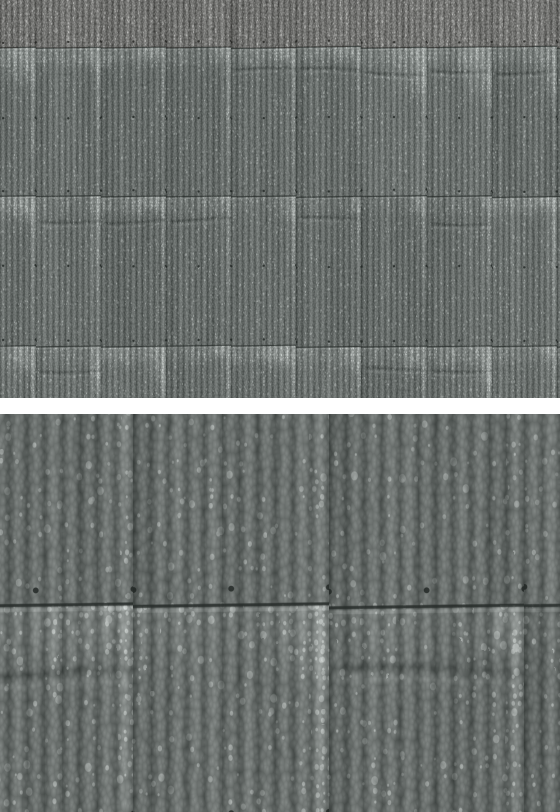
Top, the full canvas; bottom, a detail of the centre.
Give the GLSL for this texture, as a Shadertoy shader.

```glsl
const float TAU = 6.2831853;
const vec2 SHEET = vec2(0.1637, 0.3755);  // width and height of one sheet
const vec2 ORIGIN = vec2(0.0897, 0.881);  // top left corner of sheet (0, 0)
const float RIBS = 11.0;                  // corrugations per sheet
const vec3 ZINC_TINT = vec3(-0.011, 0.010, 0.001);
const vec3 RUST_TINT = vec3(0.006, -0.001, -0.010);

float hash(vec2 p) {
    vec3 q = fract(p.xyx * vec3(0.1031, 0.1030, 0.0973));
    q += dot(q, q.yzx + 33.33);
    return fract((q.x + q.y) * q.z);
}

// Distance to the nearest scattered point
float cellular(vec2 p) {
    vec2 cell = floor(p);
    float nearest = 2.0;
    for (int y = -1; y <= 1; y++)
    for (int x = -1; x <= 1; x++) {
        vec2 c = cell + vec2(x, y);
        vec2 point = c + vec2(hash(c), hash(c + 57.3));
        nearest = min(nearest, length(p - point));
    }
    return nearest;
}

// Soft drifting variation, about -1 to 1
float waves(vec2 p) {
    return (sin(p.x + 1.7 * sin(p.y * 0.7)) + sin(p.x * 2.3 + p.y * 1.3 + 2.0)
          + sin(p.x * 4.9 - p.y * 2.1 + 4.0)) / 3.0;
}

// Scattered pale chips; density is the share of cells holding one
float flecks(vec2 p, vec2 size, float density, float pixel) {
    vec2 g = p / size, cell = floor(g);
    vec2 centre = 0.32 + 0.36 * vec2(hash(cell + 3.1), hash(cell + 71.7));
    float radius = mix(0.14, 0.34, hash(cell + 19.9));
    float soft = 0.7 * pixel / size.x;
    float present = step(hash(cell + 41.3), density);
    return present * (1.0 - smoothstep(radius - soft, radius + soft, length(g - cell - centre)));
}

float band(float d, float halfWidth, float soft) {
    return 1.0 - smoothstep(halfWidth - soft, halfWidth + soft, abs(d));
}

// Pale weathering at the head of a sheet and along its right edge
float weathering(float u, float drop, vec2 id, float drift) {
    float reach = mix(0.035, 0.17, pow(hash(id + 5.0), 2.0));
    float start = mix(0.25, 0.8, hash(id + 9.0));
    float head = 1.0 - smoothstep(0.02, 0.06 + 0.02 * drift, drop);
    head *= mix(0.2, 0.75, hash(id + 13.0)) + 0.3 * drift;
    float side = smoothstep(start, 1.0, u) * (1.0 - smoothstep(0.3 * reach, reach, drop));
    float edge = smoothstep(0.87, 0.95, u) * mix(0.6, 0.1, smoothstep(0.0, SHEET.y, drop));
    return clamp(max(head, 0.0) * 0.75 + side * 0.75 + edge, 0.0, 1.0);
}

// Dark tide line with a pale rim under it
float tideMark(float u, float drop, vec2 id) {
    float present = step(0.45, hash(id + 27.0));
    float level = mix(0.052, 0.068, hash(id + 31.0)) + 0.004 * sin(u * 3.0 + id.x);
    float fade = smoothstep(0.0, 0.15, u) * mix(1.0, 0.5, u);
    float dark = band(drop - level, 0.003, 0.004);
    float rim = band(drop - level - 0.010, 0.002, 0.004);
    return present * fade * (0.10 * dark - 0.07 * rim);
}

// Fixings on the half and full sheet lines
float nails(float u, float drop, vec2 id, float pixel) {
    float x = (fract(u * 2.0 + 0.5) - 0.5) * 0.5 * SHEET.x;
    float jitter = 0.004 * (hash(id + 47.0) - 0.5);
    float low = length(vec2(x, drop - SHEET.y + 0.014 + jitter));
    float middle = length(vec2(x, drop - 0.176 + jitter));
    return 1.0 - smoothstep(0.0022 - pixel * 0.5, 0.0022 + pixel, min(low, middle));
}

void mainImage(out vec4 fragColor, in vec2 fragCoord) {
    float pixel = 1.0 / iResolution.y;
    vec2 p = fragCoord * pixel;

    // Sheet grid with slightly uneven lap joints
    vec2 grid = vec2(p.x - ORIGIN.x, ORIGIN.y - p.y) / SHEET;
    float column = floor(grid.x), u = grid.x - column;
    float joint = floor(grid.y + 0.5);
    float lapShift = hash(vec2(column, joint) + 63.0) - 0.5;
    grid.y += 0.010 * lapShift + 0.006 * (u - 0.5);
    vec2 id = vec2(column, floor(grid.y));
    float drop = fract(grid.y) * SHEET.y;
    float oldRow = step(grid.y, 0.0);

    // Corrugation, with each rib a little different
    float rib = floor(grid.x * RIBS);
    float ridge = 0.5 + 0.5 * cos(TAU * (grid.x * RIBS - 0.5));
    float ribTone = hash(vec2(rib, id.y + 8.0)) - 0.5;
    float tone = 0.335 + 0.135 * pow(ridge, 0.75) + 0.035 * ribTone;
    tone += 0.035 * (hash(id + 17.0) - 0.5) + 0.012 * waves(p * vec2(26.0, 9.0));

    // Fine grain, then chips that gather where the sheet is worn
    float drift = waves(p * vec2(70.0, 12.0) + id.y * 3.0);
    float wear = weathering(u, drop, id, drift);
    wear = max(wear, oldRow * (0.22 + 0.22 * drift));
    float grain = cellular(p * vec2(260.0, 150.0));
    tone += 0.11 * (0.45 - grain) * (1.0 + 0.5 * oldRow);
    float chips = flecks(p, vec2(0.0055, 0.0075), 0.09 + 0.6 * wear, pixel);
    chips = max(chips, 0.8 * flecks(p + 0.37, vec2(0.0085, 0.011), 0.12 + 0.4 * wear, pixel));
    tone += wear * (0.085 + 0.05 * ridge) + chips * (0.11 + 0.06 * ridge);

    // Stains, side laps, joints and fixings
    tone -= tideMark(u, drop, id);
    tone -= 0.045 * (1.0 - smoothstep(0.0, 0.14, u));
    float toJoint = (grid.y - joint) * SHEET.y;
    tone += 0.07 * band(toJoint - 0.004, 0.0015, pixel);
    tone = mix(tone, 0.16, 0.85 * band(toJoint, 0.0013, pixel));
    tone = mix(tone, 0.13, 0.8 * nails(u, drop, id, pixel));

    vec3 colour = tone + mix(ZINC_TINT, RUST_TINT, oldRow * 0.7);
    fragColor = vec4(clamp(colour, 0.0, 1.0), 1.0);
}
```
